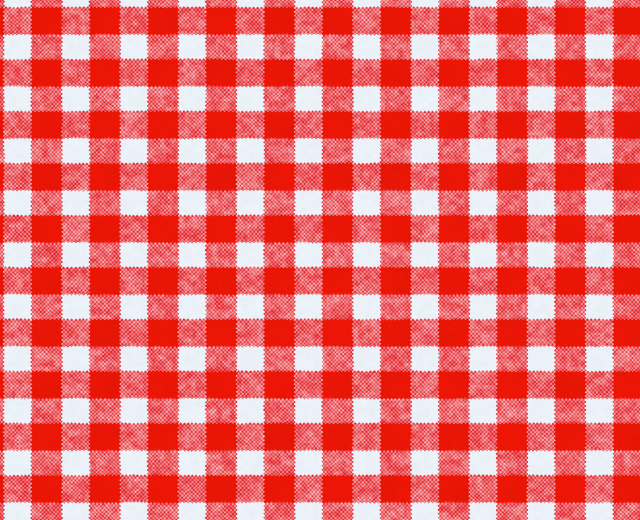
Reproduce this pattern procedurally as a WebGL 1 fragment shader.

```glsl
precision highp float;

uniform vec2 u_resolution;

const float PI = 3.14159265;

const vec2 REPEATS = vec2(11.0, 10.0);            // checks across and down
const vec2 BAND_CENTRE = vec2(0.802, 0.600);      // within one repeat
const vec2 BAND_WIDTH = vec2(0.525, 0.525);       // share of one repeat
const vec2 THREADS = vec2(30.0, 26.0);            // per repeat, even so the weave wraps

const vec3 WHITE = vec3(0.920, 0.945, 0.970);
const vec3 RED = vec3(0.915, 0.085, 0.025);
const vec3 PINK_DARK = vec3(0.900, 0.150, 0.165);
const vec3 PINK_LIGHT = vec3(0.960, 0.790, 0.820);

const float PINK_LEVEL = 0.40;     // mean lightness of the half-dyed checks
const float DOT_CONTRAST = 0.35;
const float MOTTLE = 0.38;
const float GRAIN = 0.36;
const float THREAD_WANDER = 0.55;  // in threads
const float SERRATION = 0.014;     // in repeats
const float EDGE_WOBBLE = 0.016;   // in repeats
const float EDGE_SOFTNESS = 0.75;  // in pixels
const float RED_WEAR = 0.07;
const float WHITE_WEAR = 0.035;

float hash(vec2 p) {
  return fract(sin(dot(p, vec2(127.1, 311.7))) * 43758.5453);
}

// Value noise over the unit square, wrapping after a whole number of cells.
float wrapNoise(vec2 uv, vec2 cells) {
  vec2 p = uv * cells;
  vec2 i = floor(p);
  vec2 f = fract(p);
  f = f * f * (3.0 - 2.0 * f);
  vec2 a = mod(i, cells);
  vec2 b = mod(i + 1.0, cells);
  float low = mix(hash(a), hash(vec2(b.x, a.y)), f.x);
  float high = mix(hash(vec2(a.x, b.y)), hash(b), f.x);
  return mix(low, high, f.y);
}

// Coverage of the dyed bands: x for the columns, y for the rows.
vec2 dyedBands(vec2 p, vec2 edgeShift, vec2 softness) {
  vec2 d = abs(fract(p - BAND_CENTRE + 0.5) - 0.5) + edgeShift;
  vec2 halfWidth = 0.5 * BAND_WIDTH;
  return 1.0 - smoothstep(halfWidth - softness, halfWidth + softness, d);
}

void main() {
  vec2 uv = gl_FragCoord.xy / u_resolution;
  vec2 p = uv * REPEATS;
  vec2 pixel = REPEATS / u_resolution;
  vec2 threadCount = REPEATS * THREADS;

  // Slightly wandering threads of a plain weave
  vec2 wander = vec2(wrapNoise(uv, REPEATS * 6.0),
                     wrapNoise(uv, REPEATS * 7.0)) - 0.5;
  vec2 wave = cos(PI * (uv * threadCount + THREAD_WANDER * wander));
  float dots = wave.x * wave.y;

  // Cloudy dye and fine fibre grain
  float mottle = wrapNoise(uv, REPEATS * 9.0) - 0.5;
  float grain = wrapNoise(uv, threadCount) - 0.5;
  float cloud = wrapNoise(uv, REPEATS * 2.0) - 0.5;

  // Bands with toothed edges, one tooth per pair of threads
  vec2 edgeShift = SERRATION * wave.yx + EDGE_WOBBLE * wander;
  vec2 band = dyedBands(p, edgeShift, EDGE_SOFTNESS * pixel);
  float bothDyed = band.x * band.y;
  float anyDyed = band.x + band.y - bothDyed;

  // Colours of the three kinds of check
  float lightness = PINK_LEVEL + DOT_CONTRAST * dots + MOTTLE * mottle + GRAIN * grain;
  vec3 pink = mix(PINK_DARK, PINK_LIGHT, clamp(lightness, 0.0, 1.0));
  vec3 red = RED * (1.0 + RED_WEAR * (0.5 * cloud + 0.5 * grain + 0.2 * dots));
  vec3 white = WHITE * (1.0 + WHITE_WEAR * (0.5 * mottle + 0.5 * grain));

  vec3 cloth = mix(mix(white, pink, anyDyed), red, bothDyed);
  gl_FragColor = vec4(clamp(cloth, 0.0, 1.0), 1.0);
}
```
